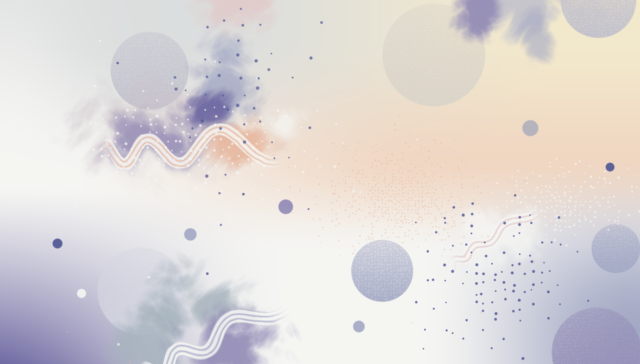
Write a Shadertoy shader that draws this background.

```glsl
// Pastel sky of billowing ink clouds, marbled ribbons, stippled discs and scattered dots.

const vec3 WHITE = vec3(.96, .96, .95);
const vec3 NAVY = vec3(.31, .34, .58);
const vec3 INDIGO = vec3(.42, .40, .63);
const vec3 VIOLET = vec3(.57, .54, .71);
const vec3 SLATE = vec3(.64, .66, .77);
const vec3 MIST = vec3(.75, .75, .80);
const vec3 SAGE = vec3(.65, .70, .74);
const vec3 PEACH = vec3(.91, .72, .62);
const vec3 ROSE = vec3(.88, .78, .78);

vec2 hash2(vec2 p) {
    vec3 q = fract(p.xyx * vec3(.1031, .1030, .0973));
    q += dot(q, q.yzx + 33.33);
    return fract((q.xx + q.yz) * q.zy);
}

// Cellular noise: rounded bumps around random feature points.
float puffs(vec2 p) {
    vec2 cell = floor(p), f = fract(p);
    float nearest = 1.0;
    for (int k = 0; k < 9; k++) {
        vec2 o = vec2(k % 3 - 1, k / 3 - 1);
        vec2 d = o + hash2(cell + o) - f;
        nearest = min(nearest, dot(d, d));
    }
    return 1.0 - nearest;
}

float billow(vec2 p) {
    float sum = 0.0, weight = .5;
    p += .25 * sin(p.yx * 1.7) + .12 * sin(p.yx * 4.1 + 1.0);
    for (int i = 0; i < 4; i++) {
        sum += weight * puffs(p);
        p = mat2(1.6, 1.2, -1.2, 1.6) * p + 7.3;
        weight *= .5;
    }
    return sum;
}

// Areas are packed as centre.xy, size.xy.
float glow(vec2 p, vec4 area) {
    vec2 d = (p - area.xy) / area.zw;
    return exp(-dot(d, d));
}

void smoke(inout vec3 col, vec2 p, vec4 area, float noise, vec3 tint, float alpha) {
    float body = 1.0 - length((p - area.xy) / area.zw);
    col = mix(col, tint, alpha * smoothstep(0.0, .75, body + (noise - .7) * 1.5));
}

// Dots on a jittered grid, thinning out away from the area's centre.
float scatter(vec2 p, float cells, float radius, vec4 area) {
    vec2 g = p * cells, id = floor(g);
    vec2 h = hash2(id + cells), k = hash2(id + cells + 51.7);
    float d = length(fract(g) - .5 - (h - .5) * .6) - radius * (.4 + .6 * k.x);
    float aa = cells / iResolution.y;
    return step(k.y, glow((id + .5) / cells, area)) * smoothstep(aa, -aa, d);
}

// Discs are packed as centre.xy, radius.
float disc(vec2 p, vec3 c) {
    float aa = 1.0 / iResolution.y;
    return smoothstep(aa, -aa, length(p - c.xy) - c.z);
}

void bead(inout vec3 col, vec2 p, vec3 c, vec3 tint) {
    col = mix(col, tint, .92 * disc(p, c));
}

// Translucent disc, denser toward its foot.
void planet(inout vec3 col, vec2 p, vec3 c, vec3 tint, float grain) {
    float shade = .7 - .25 * (p.y - c.y) / c.z;
    col = mix(col, tint, disc(p, c) * (shade - .15 * grain));
}

// x: position along a widening wave between the ends, y: distance above it.
vec2 waveSpace(vec2 p, vec4 ends, float amp) {
    vec2 axis = ends.zw - ends.xy, q = p - ends.xy;
    float len = length(axis), u = dot(q, axis) / (len * len);
    float s = max(u + .357, .1), phase = 12.0 * log(s / .477) - 1.57;
    float height = amp * (.5 + .6 * u);
    float slope = height * cos(phase) * 12.0 / (s * len);
    float v = (axis.x * q.y - axis.y * q.x) / len - height * sin(phase);
    return vec2(u, v * inversesqrt(1.0 + slope * slope));
}

void ribbon(inout vec3 col, vec2 w, float width, float noise, vec3 dark) {
    float ends = smoothstep(-.05, .1, w.x) * smoothstep(1.08, .9, w.x);
    float mask = ends * smoothstep(width, width * .65, abs(w.y));
    float bands = .5 + .5 * cos(w.y * 450.0 + noise * 5.0);
    col = mix(col, mix(WHITE, dark, bands * bands * .7), mask * .9);
}

vec3 sky(vec2 p) {
    vec3 top = mix(vec3(.86, .87, .87), vec3(.95, .91, .80), smoothstep(.5, 1.55, p.x));
    vec3 warm = mix(WHITE, vec3(.94, .84, .76), smoothstep(.15, 1.2, p.x));
    vec3 col = mix(WHITE, warm, smoothstep(.3, .57, p.y));
    col = mix(col, top, smoothstep(.52, .9, p.y));
    col = mix(col, WHITE, .85 * glow(p, vec4(0, .6, .22, .4)));
    col = mix(col, SLATE, smoothstep(1.15, 1.75, p.x) * smoothstep(.58, .08, p.y));
    float dusk = pow(clamp(1.0 - p.y / .48, 0.0, 1.0), 1.2);
    return mix(col, INDIGO, dusk * smoothstep(.8, -.1, p.x));
}

void mainImage(out vec4 fragColor, in vec2 fragCoord) {
    vec2 p = fragCoord / iResolution.y;
    float n = billow(p * 9.0), grain = scatter(p, 115.0, .4, vec4(p, 1, 1));
    vec3 col = sky(p);
    // Large discs
    planet(col, p, vec3(.411, .806, .107), MIST, grain);
    planet(col, p, vec3(1.192, .849, .141), vec3(.85, .83, .79), grain);
    planet(col, p, vec3(1.644, 1, .104), MIST, grain);
    planet(col, p, vec3(1.05, .256, .085), SLATE, grain);
    planet(col, p, vec3(1.692, .317, .067), SLATE, grain);
    planet(col, p, vec3(1.639, .032, .123), VIOLET, grain);
    planet(col, p, vec3(.388, .2, .12), vec3(.83, .84, .88), grain);
    // Left cloud, cut off below its ribbon
    vec2 w = waveSpace(p, vec4(.285, .575, .745, .61), .05);
    float above = smoothstep(-.04, 0.0, w.y);
    smoke(col, p, vec4(.46, .64, .3, .16), n, mix(MIST, ROSE, .4), .3 + .4 * above);
    smoke(col, p, vec4(.62, .75, .1, .17), n, SLATE, .8);
    smoke(col, p, vec4(.44, .61, .17, .11), n, VIOLET, .8 * above);
    smoke(col, p, vec4(.585, .69, .08, .065), n, INDIGO, .9);
    smoke(col, p, vec4(.65, .615, .12, .08), n, PEACH, .9);
    smoke(col, p, vec4(.79, .665, .08, .05), n, WHITE, .8);
    smoke(col, p, vec4(.65, 1, .13, .1), n, ROSE, .8);
    ribbon(col, w, .019, n, PEACH);
    // Upper right cloud
    smoke(col, p, vec4(1.44, .98, .2, .1), n, MIST, .85);
    smoke(col, p, vec4(1.475, .9, .06, .09), n, SLATE, .6);
    smoke(col, p, vec4(1.31, .97, .08, .09), n, VIOLET, .9);
    // Bottom cloud and pale right wisp
    smoke(col, p, vec4(.54, .17, .16, .12), n, SAGE, .85);
    smoke(col, p, vec4(.42, .05, .14, .12), n, SAGE, .8);
    smoke(col, p, vec4(.63, .05, .17, .11), n, VIOLET, .9);
    ribbon(col, waveSpace(p, vec4(.4, -.03, .75, .16), .03), .022, n, SLATE);
    smoke(col, p, vec4(1.36, .35, .15, .1), n, WHITE, .8);
    ribbon(col, waveSpace(p, vec4(1.25, .28, 1.46, .42), .012), .018, n, ROSE);
    // Scattered specks
    col = mix(col, PEACH, .4 * scatter(p, 110.0, .3, vec4(1.1, .46, .15, .1)));
    col = mix(col, WHITE, .7 * scatter(p, 75.0, .25, vec4(1.55, .44, .16, .07)));
    col = mix(col, NAVY, .85 * scatter(p, 38.0, .15, vec4(1.36, .255, .17, .14)));
    col = mix(col, WHITE, .8 * scatter(p, 45.0, .17, vec4(.5, .6, .28, .1)));
    col = mix(col, NAVY, .75 * scatter(p, 22.0, .1, vec4(.65, .77, .15, .22)));
    // Small discs
    bead(col, p, vec3(.785, .432, .02), VIOLET);
    bead(col, p, vec3(.523, .356, .017), SLATE);
    bead(col, p, vec3(1.457, .648, .022), MIST * .92);
    bead(col, p, vec3(1.676, .541, .012), NAVY);
    bead(col, p, vec3(.158, .331, .0135), NAVY);
    bead(col, p, vec3(.986, .103, .016), SLATE);
    bead(col, p, vec3(.224, .194, .0125), WHITE);
    fragColor = vec4(col, 1);
}
```
